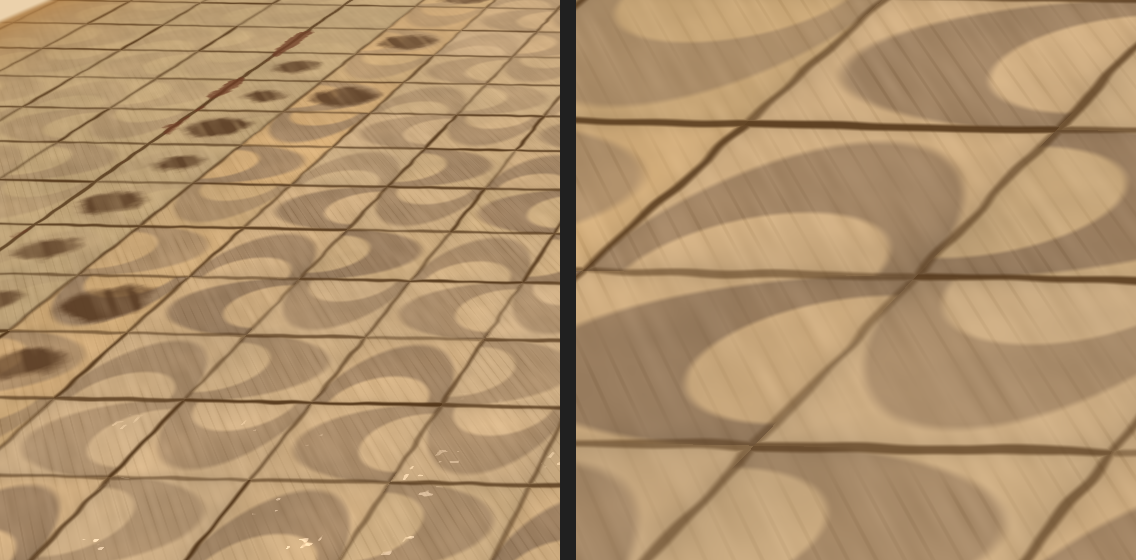
Left: the whole. Right: its middle third, enlarged.
Give the GLSL for this pattern, as a Shadertoy shader.

```glsl
// Worn paving in perspective: square tiles, each with a crescent that opens
// left, down, right or up in a two by two cycle. A projective map gives tile
// coordinates; hashes and value noise add joints, ribs, tints and stains.

// View: horizon height, tilt, vanishing point, tile scale and grid offset
const float HORIZON = 0.887;
const float TILT = 0.018;
const float VANISH_X = 1.829;
const vec2 TILE_SCALE = vec2(6.944, 19.879);
const vec2 GRID_SHIFT = vec2(0.53, -0.453);

// Crescent radii (depth, across), joint half widths and edge softness
const vec2 OUTER = vec2(0.89, 0.51);
const vec2 INNER = vec2(0.40, 0.38);
const vec2 JOINT = vec2(0.011, 0.016);
const float SOFT = 0.012;
const float RIBS = 13.0;
const float STAIN_COLUMN = -9.0;

const vec3 SAND = vec3(0.815, 0.690, 0.530);
const vec3 WARM = vec3(0.840, 0.680, 0.470);
const vec3 PALE = vec3(0.755, 0.650, 0.475);
const vec3 SHADE = vec3(0.635, 0.520, 0.395);
const vec3 GROUT = vec3(0.330, 0.215, 0.100);
const vec3 RUST = vec3(0.430, 0.230, 0.140);
const vec3 SOOT = vec3(0.350, 0.235, 0.140);
const vec3 OCHRE = vec3(0.690, 0.480, 0.250);
const vec3 CREAM = vec3(0.920, 0.820, 0.670);

float hash(vec2 p) {
    vec3 q = fract(p.xyx * vec3(0.1031, 0.1030, 0.0973));
    q += dot(q, q.yzx + 33.33);
    return fract((q.x + q.y) * q.z);
}

float noise(vec2 p) {
    vec2 i = floor(p), f = fract(p);
    f = f * f * (3.0 - 2.0 * f);
    return mix(mix(hash(i), hash(i + vec2(1, 0)), f.x),
               mix(hash(i + vec2(0, 1)), hash(i + vec2(1, 1)), f.x), f.y);
}

float fbm(vec2 p) {
    float sum = 0.0, amp = 0.53;
    for (int i = 0; i < 4; i++) {
        sum += amp * noise(p);
        p = p * 2.03 + 17.0;
        amp *= 0.5;
    }
    return sum;
}

// Coverage of the crescent; q is centred in the tile
float crescent(vec2 q, vec2 cell, float blur) {
    vec2 parity = mod(cell, 2.0);
    float side = parity.y > 0.5 ? 1.0 : -1.0;
    vec2 opening = side * (abs(parity.x - parity.y) < 0.5 ? vec2(1, 0) : vec2(0, 1));
    vec2 local = vec2(0.5 - dot(q, opening), dot(q, opening.yx));
    float outer = (length(local / OUTER) - 1.0) * OUTER.y;
    float inner = (length(local / INNER) - 1.0) * INNER.y;
    return smoothstep(blur, -blur, outer) * smoothstep(-blur, blur, inner);
}

void mainImage(out vec4 fragColor, in vec2 fragCoord) {
    vec2 uv = fragCoord / iResolution.xy;
    float depth = 1.0 - uv.y - TILT * uv.x + HORIZON;
    vec2 p = vec2(uv.x - VANISH_X, 1.0) / depth * TILE_SCALE + GRID_SHIFT;
    vec2 pixel = fwidth(p);
    vec2 cell = floor(p), q = p - cell - 0.5;
    float seed = hash(cell + 71.0), seed2 = hash(cell + 137.0);
    float far = smoothstep(15.0, 22.0, p.y);
    float leftSide = step(cell.x, STAIN_COLUMN);
    float stained = 1.0 - step(0.5, abs(cell.x - STAIN_COLUMN));
    float beside = 1.0 - step(0.5, abs(cell.x - STAIN_COLUMN - 1.0));

    // Tile tint and crescent
    vec3 color = mix(SAND, WARM, beside * 0.7 + 0.35 * seed);
    color = mix(color, PALE, max(leftSide * 0.8, 0.4 * seed2 * seed2));
    float strength = mix(0.65, 1.1, seed) * mix(1.0, 0.55, leftSide);
    strength *= (1.0 - 0.45 * far) * (1.0 - 0.5 * stained);
    float blur = SOFT + max(pixel.x, pixel.y);
    color = mix(color, SHADE, strength * crescent(q, cell, blur));

    // Ribs, grain and broad wear
    float across = p.x + 0.75 * p.y;
    float rib = smoothstep(0.75, 1.0, cos(6.2832 * RIBS * across));
    color -= 0.045 * rib * (1.0 - far) * noise(p * 3.0 + 40.0);
    color += 0.05 * (noise(vec2(across * 26.0, p.y * 3.0)) - 0.5) * (1.0 - 0.5 * far);
    color *= 0.92 + 0.15 * fbm(p * 1.7 + 50.0);
    color += 0.22 * smoothstep(0.78, 0.9, noise(p * 23.0)) * smoothstep(12.5, 10.5, p.y)
           * step(0.93, hash(floor(p * 5.0)));

    // Dark smudges along the stained column and some tiles beside it
    float marked = stained * step(12.5, cell.y) * step(cell.y, 19.5);
    marked = max(marked, beside * max(step(cell.y, 13.5), step(17.5, cell.y) * step(0.4, seed)));
    vec2 smear = q - vec2(0.16 * (seed2 - 0.5), 0.0);
    smear += 0.16 * (vec2(fbm(p * 5.0), fbm(p * 5.0 + 30.0)) - 0.5);
    float size = mix(0.20, 0.30, seed) + 0.05 * beside;
    float smudge = smoothstep(size + 0.08, size - 0.09, length(smear * vec2(0.9, 1.1)));
    smudge *= 0.6 + 0.55 * noise(vec2(across * 14.0, p.y * 2.0));
    color = mix(color, SOOT, min(0.88 * marked * smudge, 0.9));

    // Uneven joints, each segment with its own strength
    vec2 line = floor(p + 0.5);
    vec2 wobble = 0.018 * (vec2(noise(p.yx * 7.0), noise(p * 7.0 + 9.0)) - 0.5);
    vec2 gap = abs(p - line + wobble);
    vec2 width = JOINT * (0.6 + 0.9 * noise(p * 4.0 + 20.0));
    vec2 edge = SOFT + pixel;
    vec2 joint = 1.0 - smoothstep(width - 0.5 * edge, width + edge, gap);
    joint *= 0.4 + 0.6 * vec2(hash(vec2(line.x, cell.y) + 211.0), hash(vec2(cell.x, line.y) + 307.0));
    float onRustLine = 1.0 - step(0.5, abs(line.x - STAIN_COLUMN));
    joint.x = max(joint.x, onRustLine * 0.8 * (1.0 - smoothstep(width.x, width.x + 0.03, gap.x)));
    vec2 halo = exp(-gap * 22.0);
    color *= 1.0 - 0.10 * max(halo.x, halo.y);
    color = mix(color, GROUT, max(joint.x, joint.y));
    float spread = 0.16 * smoothstep(0.45, 0.75, fbm(p * vec2(2.0, 1.6) + 5.0));
    float rust = onRustLine * smoothstep(spread + 0.02, spread - 0.05, gap.x + 0.1 * fbm(p * 9.0));
    color = mix(color, RUST, 0.75 * rust);

    // Light haze, ochre far corner and the ground past the paving
    color = mix(color, SAND, 0.18 * far * smoothstep(0.3, 1.0, uv.x));
    float border = 1.0 - uv.y + 0.43 * uv.x - 0.039;
    color = mix(color, OCHRE, 0.75 * exp(-max(border, 0.0) * 18.0));
    float blend = 0.004 + fwidth(border);
    color = mix(CREAM, color, smoothstep(-blend, blend, border));
    fragColor = vec4(clamp(color, 0.0, 1.0), 1.0);
}
```
